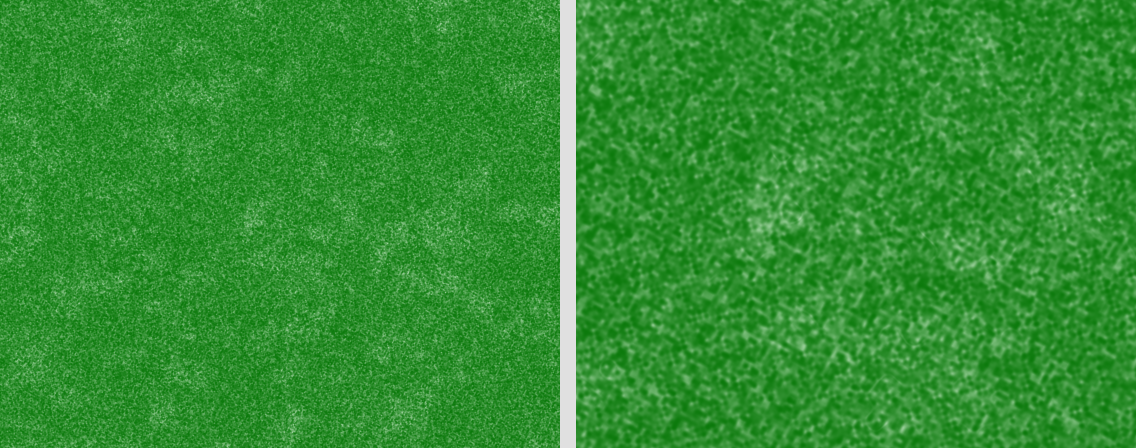
Left: the whole. Right: its middle third, enlarged.
A Shadertoy shader for this texture:

```glsl
// Fine speckled green felt with faint pale tufts, curly fibres and soft dark streaks.

// Integer hash of a lattice cell, 0 to 1.
float hash(vec2 cell) {
    uvec2 q = uvec2(ivec2(cell)) * uvec2(1597334673u, 3812015801u);
    uint h = (q.x ^ q.y) * 2246822519u;
    h = (h ^ (h >> 15)) * 3266489917u;
    h ^= h >> 13;
    return float(h >> 8) / 16777216.0;
}

float valueNoise(vec2 p) {
    vec2 cell = floor(p), f = fract(p);
    f = f * f * (3.0 - 2.0 * f);
    return mix(mix(hash(cell), hash(cell + vec2(1, 0)), f.x),
               mix(hash(cell + vec2(0, 1)), hash(cell + vec2(1, 1)), f.x), f.y);
}

vec2 turn(vec2 p, float angle) {
    float c = cos(angle), s = sin(angle);
    return vec2(c * p.x - s * p.y, s * p.x + c * p.y);
}

void mainImage(out vec4 fragColor, in vec2 fragCoord) {
    vec2 uv = fragCoord / iResolution.y;

    // Fine grain: two turned layers, so that no lattice shows.
    float grain = valueNoise(turn(uv, 0.5) * 320.0 + 40.0) - 0.5
                + 0.7 * (valueNoise(turn(uv, 1.2) * 245.0 + 900.0) - 0.5);

    // Pale tufts, a little wider than tall.
    float tuft = smoothstep(0.48, 0.78,
        0.62 * valueNoise(uv * vec2(14, 19) + 7.0) +
        0.38 * valueNoise(turn(uv, 0.3) * 42.0 + 60.0));

    // Curly fibres along the mid level of a noise field.
    float fibre = 1.0 - smoothstep(0.0, 0.13,
        abs(valueNoise(turn(uv, 0.8) * 78.0 + 300.0) - 0.5));

    // Broad shading and thin upright streaks.
    float shade = valueNoise(uv * 5.0 + 20.0) - 0.5;
    float streak = smoothstep(0.7, 0.95, valueNoise(uv * vec2(85, 7) + 150.0));

    float level = 3.4 * grain + 0.65 * (tuft - 0.3) + 0.8 * (tuft * fibre - 0.07)
                + 0.35 * shade - 0.35 * (streak - 0.1);

    // Skewed tone: many dark greens, few bright specks.
    float pale = clamp(0.18 + 0.083 * level + 0.012 * level * level, 0.0, 1.0);
    vec3 deepGreen = vec3(0.0, 0.45, 0.0);
    fragColor = vec4(mix(deepGreen, vec3(1.0, 1.05, 1.0), pale), 1.0);
}
```
